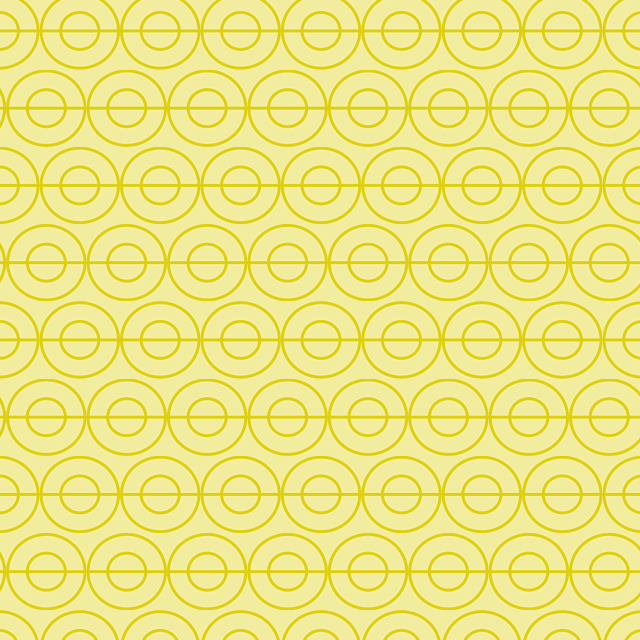
Give the GLSL for this pattern, as a WebGL 2 fragment shader.

```glsl
#version 300 es
precision highp float;
// Rows of ringed discs threaded on horizontal lines, alternate rows shifted.
// Each pixel is folded into one cell; the nearest of two ellipse outlines and
// the row line gives a distance that is inked, with a faint pale rim outside.

uniform vec2 u_resolution;
out vec4 fragColor;

// First-order distance to the outline of an ellipse with the given radii
float ellipseOutline(vec2 p, vec2 radii) {
    float k = length(p / radii);
    float slope = length(p / (radii * radii));
    return abs(k * (k - 1.0)) / max(slope, 1e-4);
}

void main() {
    vec2 uv = gl_FragCoord.xy / u_resolution;
    float pixel = 1.0 / min(u_resolution.x, u_resolution.y);
    vec2 pitch = vec2(0.12565, 0.1207);

    // Rows are counted downward from the top edge
    float fromTop = 1.0 - uv.y - 0.0483;
    float row = floor(fromTop / pitch.y + 0.5);
    float firstCentre = mix(0.1247, 0.0724, mod(row, 2.0));

    // Position relative to the centre of the cell
    vec2 p = vec2(uv.x - firstCentre, fromTop - row * pitch.y);
    p.x -= pitch.x * floor(p.x / pitch.x + 0.5);

    // Outer ring, inner ring and threading line
    float d = abs(p.y);
    d = min(d, ellipseOutline(p, vec2(0.0605, 0.0582)));
    d = min(d, ellipseOutline(p, vec2(0.0298, 0.0289)));

    float halfWidth = 0.00235;
    float ink = 1.0 - smoothstep(-0.75 * pixel, 0.75 * pixel, d - halfWidth);
    float rim = 1.0 - smoothstep(0.0035, 0.0055, d);

    vec3 paper = vec3(0.95, 0.93, 0.62);
    vec3 paleRim = vec3(0.96, 0.94, 0.67);
    vec3 mustard = vec3(0.87, 0.81, 0.05);
    vec3 colour = mix(mix(paper, paleRim, rim), mustard, ink);
    fragColor = vec4(colour, 1.0);
}
```
